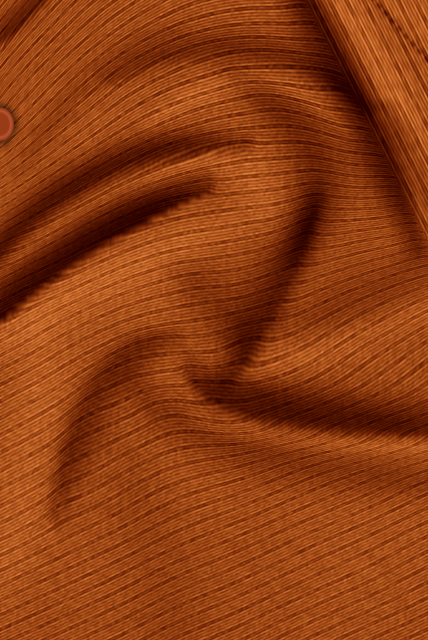
Give the GLSL for this texture, as a Shadertoy shader.

```glsl
#define BASE_TONE 0.75
#define FOLD_CONTRAST 1.08
#define RIB_COUNT 28.0
#define THREADS_PER_RIB 5.0
#define BEAD_COUNT 125.0
#define GROOVE_DEPTH 0.21
#define LIP_HEIGHT 0.17
#define THREAD_DEPTH 0.12
#define RELIEF_BEND 0.025
#define GRAIN 0.26

float hash(vec2 p) {
    return fract(sin(dot(p, vec2(127.1, 311.7))) * 43758.5453);
}

float noise(vec2 p) {
    vec2 i = floor(p), f = fract(p);
    f = f * f * (3.0 - 2.0 * f);
    return mix(mix(hash(i), hash(i + vec2(1, 0)), f.x),
               mix(hash(i + vec2(0, 1)), hash(i + vec2(1, 1)), f.x), f.y);
}

// Stroke along a quadratic curve, fading at its ends, with a width for each side
float fold(vec2 p, vec2 a, vec2 b, vec2 c, float leftWidth, float rightWidth) {
    float best = 1e3, side = 0.0, along = 0.0;
    vec2 start = a;
    for (int i = 1; i <= 10; i++) {
        float t = float(i) / 10.0;
        vec2 end = mix(mix(a, b, t), mix(b, c, t), t);
        vec2 e = end - start, r = p - start;
        float h = clamp(dot(r, e) / dot(e, e), 0.0, 1.0);
        r -= e * h;
        float d2 = dot(r, r);
        if (d2 < best) {
            best = d2;
            side = (e.x * r.y - e.y * r.x) / (length(e) * sqrt(d2) + 1e-6);
            along = t - 0.1 + 0.1 * h;
        }
        start = end;
    }
    float w = mix(rightWidth, leftWidth, 0.5 + 0.5 * side);
    float inner = min(along, 1.0 - along);
    w *= 0.65 + 0.35 * smoothstep(0.0, 0.35, inner);
    return smoothstep(-0.25, 0.22, inner) * exp(-best / (w * w));
}

float fold(vec2 p, vec2 a, vec2 b, vec2 c, float width) {
    return fold(p, a, b, c, width, width);
}

float drapeRelief(vec2 p) {
    float s = 0.0;
    // Left tongue and the arch it curls into
    s -= 0.78 * fold(p, vec2(-.1, .66), vec2(.17, .94), vec2(.48, 1.05), .07, .018);
    s -= 0.58 * fold(p, vec2(-.1, .79), vec2(.17, 1.18), vec2(.57, 1.16), .045, .035);
    s += 0.22 * fold(p, vec2(0, .86), vec2(.2, 1.06), vec2(.48, 1.12), .03);
    s += 0.12 * fold(p, vec2(.45, 1.13), vec2(.64, 1.14), vec2(.62, .95), .06);
    s += 0.18 * fold(p, vec2(-.1, .62), vec2(.2, .86), vec2(.54, .97), .06);
    // Central valley running down to the pinch
    s -= 0.36 * fold(p, vec2(.54, 1.32), vec2(.84, 1.16), vec2(.7, .9), .06);
    s -= 0.5 * fold(p, vec2(.74, 1.02), vec2(.67, .82), vec2(.54, .615), .03, .07);
    s -= 0.22 * fold(p, vec2(.42, .86), vec2(.51, .8), vec2(.57, .68), .065);
    // Lower crease and its shadows
    s -= 0.52 * fold(p, vec2(.44, .63), vec2(.5, .49), vec2(1.1, .485), .06, .025);
    s += 0.16 * fold(p, vec2(.45, .52), vec2(.62, .46), vec2(1.1, .45), .03);
    s -= 0.26 * fold(p, vec2(.31, .6), vec2(.45, .41), vec2(1.1, .36), .06);
    s -= 0.42 * fold(p, vec2(.4, .71), vec2(.2, .69), vec2(.13, .3), .06, .035);
    s += 0.16 * fold(p, vec2(0, .1), vec2(.07, .45), vec2(.1, .7), .09);
    s -= 0.12 * fold(p, vec2(.3, .45), vec2(.38, .22), vec2(.42, -.1), .1);
    // Right slope
    s -= 0.22 * fold(p, vec2(1.1, .53), vec2(.8, .53), vec2(.54, .6), .05);
    s += 0.13 * fold(p, vec2(1.1, .82), vec2(.8, .68), vec2(.54, .61), .04);
    s -= 0.17 * fold(p, vec2(1.1, .93), vec2(.85, .78), vec2(.66, .74), .06);
    // Upper right band
    s -= 0.62 * fold(p, vec2(.64, 1.62), vec2(.86, 1.28), vec2(.98, .92), .035, .06);
    s += 0.22 * fold(p, vec2(.73, 1.6), vec2(.93, 1.3), vec2(1.02, 1), .045);
    s -= 0.32 * fold(p, vec2(.9, 1.25), vec2(.98, 1.12), vec2(1.04, .95), .03);
    // Upper arch and left corner
    s -= 0.32 * fold(p, vec2(.26, 1.31), vec2(.58, 1.49), vec2(.86, 1.24), .04, .03);
    s += 0.18 * fold(p, vec2(.34, 1.2), vec2(.62, 1.42), vec2(.82, 1.18), .03);
    s -= 0.45 * fold(p, vec2(-.04, 1.37), vec2(.05, 1.44), vec2(.15, 1.55), .035, .015);
    s -= 0.15 * fold(p, vec2(.05, 1.1), vec2(.2, 1.36), vec2(.42, 1.43), .035);
    return FOLD_CONTRAST * s;
}

// Height whose level lines are the ribs
float ribField(vec2 p, float relief) {
    float x = p.x - 0.48;
    float middle = 0.05 * x + 0.55 * (x - 0.15 * atan(x / 0.15));
    float top = 0.28 * x - 1.05 * x * x;
    float h = mix(0.47 * x, middle, smoothstep(0.2, 0.65, p.y));
    h = mix(h, top, smoothstep(0.76, 1.28, p.y));
    // Ribs drop along the lower crease
    float crease = (p.y - 0.53) / 0.11;
    h -= 0.045 * smoothstep(0.36, 0.6, p.x) * exp(-crease * crease);
    float body = p.y - h + RELIEF_BEND * relief + 0.008 * noise(p * 7.0);
    float bandEdge = 0.71 + 0.51 * (1.5 - p.y);
    return p.x > bandEdge ? dot(p, vec2(0.89, 0.45)) : body;
}

float knit(vec2 p, float relief) {
    float rib = ribField(p, relief) * RIB_COUNT;
    float threads = rib * THREADS_PER_RIB;
    float fine = 1.0 - smoothstep(0.4, 0.95, fwidth(threads));
    float u = abs(fract(rib) - 0.5);
    float groove = smoothstep(0.33, 0.45, u);
    float lip = smoothstep(0.2, 0.3, u) * (1.0 - smoothstep(0.32, 0.42, u));
    float bead = noise(vec2(p.x * BEAD_COUNT, floor(rib + 0.5) * 7.3));
    float t = LIP_HEIGHT * lip * bead - GROOVE_DEPTH * groove * (0.3 + 1.2 * bead);
    t += THREAD_DEPTH * fine * cos(6.2832 * threads);
    t *= 1.0 + 0.25 * smoothstep(0.9, 1.3, p.y);
    // Loops of yarn lie along the ribs
    return t + GRAIN * (noise(vec2(p.x * 170.0, threads * 1.7)) - 0.5);
}

void mainImage(out vec4 fragColor, in vec2 fragCoord) {
    vec2 p = fragCoord / iResolution.x;
    float relief = drapeRelief(p);
    float tone = BASE_TONE + relief + 0.1 * (noise(p * 5.0) - 0.5);
    tone += knit(p, relief) * clamp(0.5 + 0.7 * tone, 0.25, 1.0);

    // Stitched seam in the upper right corner
    vec2 q = p - vec2(0.87, 1.5);
    float across = dot(q, vec2(0.75, 0.66)), run = dot(q, vec2(0.66, -0.75));
    float stitch = smoothstep(0.15, 0.3, abs(fract(run * 42.0) - 0.5));
    tone += 0.12 * smoothstep(0.0, 0.02, across);
    tone -= (0.15 + 0.25 * stitch) * exp(-across * across / 3e-5);

    // Dye ramp from deep brown to lit orange
    tone = clamp(tone, -0.15, 1.2);
    vec3 color = vec3(0.24, 0.04, 0.0) + tone * vec3(0.52, 0.25 + 0.11 * tone, 0.16 * max(tone, 0.0));

    // Button with a raised rim at the left edge
    float disc = length((p - vec2(0, 1.205)) * vec2(1.2, 1));
    color *= 1.0 - 0.5 * exp(-pow(max(disc - 0.035, 0.0) / 0.014, 2.0));
    float rim = exp(-pow((disc - 0.031) / 0.004, 2.0));
    color = mix(color, vec3(0.6, 0.23, 0.09) + 0.1 * rim, 1.0 - smoothstep(0.037, 0.041, disc));
    fragColor = vec4(max(color, 0.0), 1.0);
}
```
